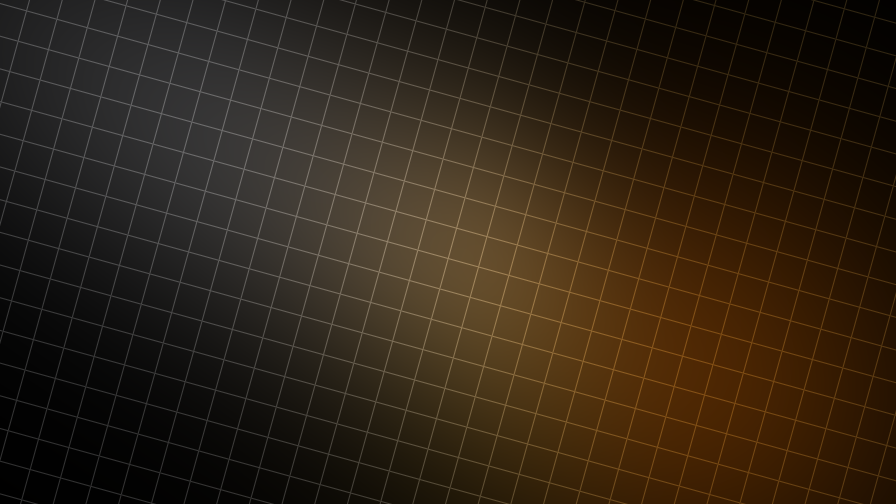
Give the GLSL for this background, as a Shadertoy shader.

```glsl
#define GRID_ANGLE 0.2705
#define GRID_CELL 0.0625
#define GRID_OFFSET vec2(0.0565, 0.0067)
#define LINE_WIDTH 0.0021
#define GLOW_AXIS vec2(0.882, -0.471)
#define GREY_CENTER vec2(0.53, 0.69)
#define GREY_SPREAD vec2(0.56, 0.265)
#define AMBER_CENTER vec2(1.35, 0.26)
#define AMBER_SPREAD vec2(0.37, 0.33)
#define BROWN_CENTER vec2(0.92, 0.51)
#define BROWN_SPREAD vec2(0.22, 0.20)

// Elliptical Gaussian aligned with the diagonal
float glow(vec2 p, vec2 center, vec2 spread) {
    vec2 d = p - center;
    vec2 axis = GLOW_AXIS;
    vec2 e = vec2(dot(d, axis), dot(d, vec2(-axis.y, axis.x))) / spread;
    return exp(-0.5 * dot(e, e));
}

// Coverage of the tilted grid, measured from the top left corner
float gridLines(vec2 p, float pixel) {
    float c = cos(GRID_ANGLE), s = sin(GRID_ANGLE);
    vec2 q = vec2(c * p.x + s * p.y, c * p.y - s * p.x) - GRID_OFFSET;
    vec2 d = abs(fract(q / GRID_CELL + 0.5) - 0.5) * GRID_CELL;
    float width = max(LINE_WIDTH, pixel);
    vec2 cover = clamp((0.5 * width - d) / pixel + 0.5, 0.0, 1.0);
    return max(cover.x, cover.y) * LINE_WIDTH / width;
}

void mainImage(out vec4 fragColor, in vec2 fragCoord) {
    vec2 p = fragCoord / iResolution.y;
    float across = fragCoord.x / iResolution.x;

    // Grey light at upper left, amber at lower right, brown where they meet
    float warmth = smoothstep(0.4, 0.8, across);
    vec3 grey = mix(vec3(0.21, 0.21, 0.215), vec3(0.235, 0.21, 0.18), smoothstep(0.2, 0.55, across));
    grey *= 1.0 - 0.75 * smoothstep(0.52, 0.8, across);
    vec3 amber = mix(vec3(0.27, 0.19, 0.01), vec3(0.29, 0.14, 0.0), warmth);
    vec3 color = grey * glow(p, GREY_CENTER, GREY_SPREAD)
               + amber * glow(p, AMBER_CENTER, AMBER_SPREAD)
               + vec3(0.10, 0.075, 0.05) * glow(p, BROWN_CENTER, BROWN_SPREAD);

    // Fine grid, brighter where the light falls
    vec3 tint = mix(vec3(0.19), vec3(0.17, 0.14, 0.07), warmth);
    vec3 lineColor = color * 1.15 + tint;
    color = mix(color, lineColor, gridLines(vec2(p.x, 1.0 - p.y), 1.0 / iResolution.y));

    fragColor = vec4(color, 1.0);
}
```
